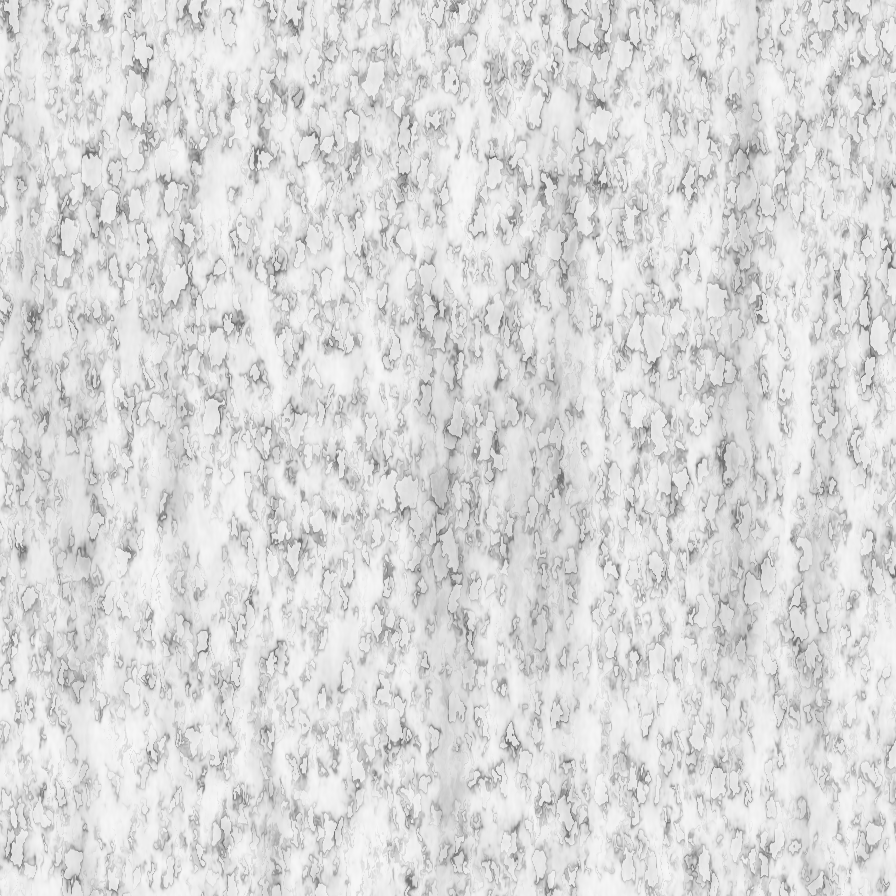
This texture map is drawn by a WebGL 1 fragment shader. Its source:

```glsl
precision highp float;
// Pale weathered bark: ragged peeling flakes with soft contact shadows over upright grain.

uniform vec2 u_resolution;

vec2 hash2(vec2 p) {
  vec3 q = fract(p.xyx * vec3(0.1031, 0.1030, 0.0973));
  q += dot(q, q.yzx + 33.33);
  return fract((q.xx + q.yz) * q.zy);
}

float cornerSlope(vec2 cell, vec2 offset) {
  float angle = 6.2832 * hash2(cell + 19.0).x;
  return dot(vec2(cos(angle), sin(angle)), offset);
}

// Gradient noise, roughly -0.7 to 0.7
float noise(vec2 p) {
  vec2 i = floor(p), f = fract(p);
  vec2 u = f * f * f * (f * (f * 6.0 - 15.0) + 10.0);
  vec2 e = vec2(1.0, 0.0);
  return mix(mix(cornerSlope(i, f), cornerSlope(i + e, f - e), u.x),
             mix(cornerSlope(i + e.yx, f - e.yx), cornerSlope(i + e.xx, f - e.xx), u.x), u.y);
}

float fbm(vec2 p) {
  float sum = 0.0, amp = 0.6;
  for (int i = 0; i < 4; i++) {
    sum += amp * noise(p);
    p = p * 2.03 + 17.3;
    amp *= 0.5;
  }
  return sum;
}

// Stacks one layer of flakes over the shade: thin rim lines, then one shared soft halo
float addFlakes(float shade, vec2 p, vec2 cells, float growth, float shadow) {
  vec2 q = p * cells;
  float soft = 0.8 * cells.x / u_resolution.y;
  float halo = 0.0, covered = 0.0;
  for (int j = -1; j <= 1; j++) {
    for (int i = -1; i <= 1; i++) {
      vec2 cell = floor(q) + vec2(i, j);
      vec2 jitter = hash2(cell + cells);
      vec2 kind = hash2(cell + cells.yx + 57.0);
      vec2 v = q - cell - 0.5 - 0.8 * (jitter - 0.5);
      v.x += 0.5 * (kind.x - 0.5) * v.y;
      v.x *= 1.0 + 0.9 * kind.x;
      float radius = min(0.52, mix(-0.25, 0.48, kind.y) + growth);
      float d = mix(length(v), max(abs(v.x), abs(v.y)), 0.5) - radius;
      float outside = max(d, 0.0);
      float present = smoothstep(0.02, 0.16, radius);
      float inside = present * smoothstep(soft, -soft, d);
      float line = 0.36 * exp(-outside / (cells.x * 0.0013));
      shade *= 1.0 - present * shadow * line;
      shade = mix(shade, 0.935 + 0.03 * exp(min(d, 0.0) * 9.0), 0.9 * inside);
      halo = max(halo, present * exp(-outside / 0.2));
      covered = max(covered, inside);
    }
  }
  return shade * (1.0 - 0.08 * shadow * halo * (1.0 - covered));
}

void main() {
  vec2 p = gl_FragCoord.xy / u_resolution.y;

  // Ragged displacement that breaks up the flake outlines
  vec2 coarse = p * vec2(62.0, 36.0), fine = p * vec2(150.0, 80.0), tiny = p * vec2(300.0, 150.0);
  vec2 ragged = p + 0.008 * vec2(noise(coarse), 1.6 * noise(coarse + 41.0))
                  + 0.0055 * vec2(noise(fine), 1.8 * noise(fine + 73.0))
                  + 0.003 * vec2(noise(tiny), 1.8 * noise(tiny + 29.0));

  // Bare and crowded regions, upright furrows and fibres
  float region = fbm(p * vec2(13.0, 6.0) + 3.0);
  float growth = 0.42 * region + 0.07 * (p.y - 0.5);
  float bend = 0.012 * noise(p * vec2(5.0, 7.0));
  float furrow = smoothstep(0.12, 0.5, noise(vec2((p.x + bend) * 15.0, p.y * 1.2 + 5.0)));
  float fibre = fbm(vec2(ragged.x * 62.0, ragged.y * 12.0));
  float crack = smoothstep(0.06, 0.0, abs(fibre)) * smoothstep(-0.1, 0.3, noise(p * vec2(24.0, 13.0)));

  // Bare wood
  float shade = 0.955 - 0.1 * crack;
  shade -= 0.05 * smoothstep(-0.1, 0.5, fbm(p * vec2(24.0, 10.0) + 8.0));

  // Small chips first, larger plates on top, with uneven shadow depth
  float shadow = clamp(0.85 + 1.6 * noise(p * vec2(50.0, 32.0) + 9.0), 0.15, 1.7);
  shade = addFlakes(shade, ragged + 0.37, vec2(88.0, 36.0), growth - 0.02, shadow * 0.85);
  shade = addFlakes(shade, ragged, vec2(52.0, 25.0), growth + 0.01, shadow);
  shade = addFlakes(shade, ragged + 0.71, vec2(35.0, 19.0), growth - 0.12, shadow);

  // Furrow shading and fine surface grain
  shade *= 1.0 - furrow * (0.06 + 0.35 * max(fibre, 0.0));
  shade += 0.025 * noise(p * vec2(210.0, 90.0)) + 0.02 * fibre;
  gl_FragColor = vec4(vec3(clamp(shade, 0.45, 0.965)), 1.0);
}
```
